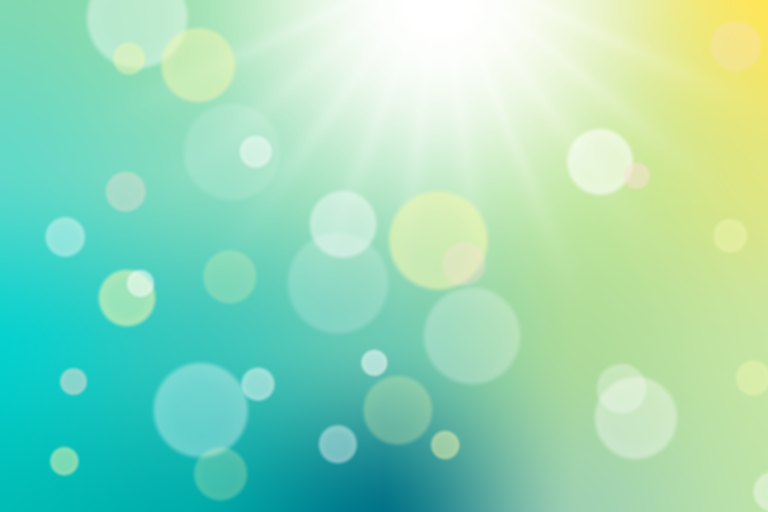
Write a Shadertoy shader that draws this background.

```glsl
// Soft green and teal backdrop with a sunburst at the top and floating light discs.

const vec3 WHITE = vec3(1.0);
const vec3 CREAM = vec3(0.95, 0.97, 0.70);
const vec3 BLUSH = vec3(0.98, 0.88, 0.84);
const vec2 SUN = vec2(0.86, 1.0);
const vec2 RAY_ORIGIN = vec2(0.86, 1.08);

// Large discs: centre, radius, opacity; a negative opacity selects cream
const vec4 LARGE_DISCS[12] = vec4[12](
    vec4(0.453, 0.703, 0.094, 0.15), vec4(0.660, 0.447, 0.098, 0.20),
    vec4(0.268, 0.965, 0.098, 0.42), vec4(0.387, 0.873, 0.072, -0.55),
    vec4(0.392, 0.199, 0.092, 0.36), vec4(0.777, 0.199, 0.067, -0.30),
    vec4(0.922, 0.344, 0.094, 0.27), vec4(0.856, 0.531, 0.096, -0.62),
    vec4(0.670, 0.562, 0.065, 0.45), vec4(1.172, 0.684, 0.064, 0.60),
    vec4(1.242, 0.184, 0.080, 0.38), vec4(0.248, 0.418, 0.055, -0.60));

float hash(vec2 cell) {
    vec3 q = fract(vec3(cell.xyx) * 0.1031);
    q += dot(q, q.yzx + 33.33);
    return fract((q.x + q.y) * q.z);
}

// Interpolation weight halfway between linear and smooth
float ease(float t) {
    t = clamp(t, 0.0, 1.0);
    return mix(t, smoothstep(0.0, 1.0, t), 0.5);
}

// Five evenly spaced colours across the width
vec3 gradientRow(float x, vec3 a, vec3 b, vec3 c, vec3 d, vec3 e) {
    float t = x * 4.0;
    vec3 colour = mix(a, b, ease(t));
    colour = mix(colour, c, ease(t - 1.0));
    colour = mix(colour, d, ease(t - 2.0));
    return mix(colour, e, ease(t - 3.0));
}

// Four gradient rows blended from top to bottom
vec3 backdrop(vec2 uv) {
    vec3 top = gradientRow(uv.x, vec3(0.50, 0.85, 0.70), vec3(0.58, 0.87, 0.66),
        vec3(0.72, 0.90, 0.66), vec3(0.82, 0.91, 0.58), vec3(1.00, 0.90, 0.33));
    vec3 upper = gradientRow(uv.x, vec3(0.38, 0.85, 0.79), vec3(0.52, 0.86, 0.74),
        vec3(0.60, 0.87, 0.68), vec3(0.73, 0.90, 0.58), vec3(0.88, 0.90, 0.50));
    vec3 lower = gradientRow(uv.x, vec3(0.02, 0.82, 0.81), vec3(0.22, 0.78, 0.74),
        vec3(0.42, 0.79, 0.70), vec3(0.68, 0.86, 0.60), vec3(0.78, 0.90, 0.64));
    vec3 bottom = gradientRow(uv.x, vec3(0.00, 0.74, 0.71), vec3(0.00, 0.68, 0.67),
        vec3(0.00, 0.45, 0.53), vec3(0.62, 0.82, 0.70), vec3(0.74, 0.89, 0.66));
    float t = (1.0 - uv.y) * 3.0;
    vec3 colour = mix(top, upper, ease(t));
    colour = mix(colour, lower, ease(t - 1.0));
    return mix(colour, bottom, ease(t - 2.0));
}

// Fan of beams with varied width and strength
float sunRays(vec2 p, vec2 origin) {
    vec2 d = p - origin;
    float angle = atan(d.x, -d.y);
    float rays = 0.0;
    for (int i = 0; i < 10; i++) {
        float seed = hash(vec2(float(i), 7.0));
        float offset = (angle + 1.12 - 0.25 * float(i)) / mix(0.025, 0.06, seed);
        rays += mix(0.32, 0.16, seed) * exp(-offset * offset);
    }
    return rays * (1.0 - smoothstep(0.2, 0.8, length(d)));
}

// Soft-edged disc, slightly denser towards its rim
float disc(vec2 p, vec2 centre, float radius) {
    float d = length(p - centre);
    float blur = 0.004 + 0.04 * radius;
    float mask = 1.0 - smoothstep(radius - blur, radius + blur, d);
    return mask * mix(0.88, 1.0, smoothstep(0.5 * radius, radius, d));
}

// Small discs jittered on a grid, leaving the sun clear
vec3 scatterDiscs(vec3 colour, vec2 p, float cellSize) {
    for (int y = 0; y < 5; y++) {
        for (int x = 0; x < 8; x++) {
            vec2 cell = vec2(float(x), float(y));
            vec2 jitter = vec2(hash(cell + 11.0), hash(cell + 23.0));
            vec2 centre = (cell + mix(vec2(0.2), vec2(0.8), jitter)) * cellSize;
            float size = hash(cell + 37.0);
            float kind = hash(cell + 51.0);
            vec3 tint = kind < 0.4 ? WHITE : (kind < 0.75 ? CREAM : BLUSH);
            float shown = step(0.4, hash(cell + 67.0)) * step(0.45, distance(centre, SUN));
            float opacity = shown * mix(0.60, 0.25, size);
            colour = mix(colour, tint, opacity * disc(p, centre, mix(0.024, 0.054, size)));
        }
    }
    return colour;
}

void mainImage(out vec4 fragColor, in vec2 fragCoord) {
    vec2 uv = fragCoord / iResolution.xy;
    vec2 p = fragCoord / iResolution.y;

    // Backdrop and sunlight
    vec3 colour = backdrop(uv);
    float glow = exp(-pow(distance(p, SUN) / 0.37, 2.5));
    colour = mix(colour, WHITE, glow);
    colour = mix(colour, WHITE, sunRays(p, RAY_ORIGIN));

    // Light discs
    for (int i = 0; i < 12; i++) {
        vec4 item = LARGE_DISCS[i];
        vec3 tint = item.w < 0.0 ? CREAM : WHITE;
        colour = mix(colour, tint, abs(item.w) * disc(p, item.xy, item.z));
    }
    colour = scatterDiscs(colour, p, 0.195);

    fragColor = vec4(colour, 1.0);
}
```
